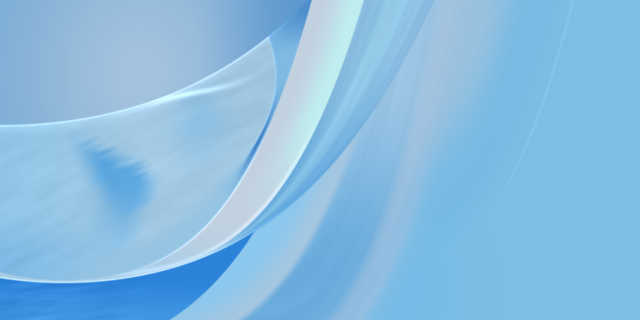
This background is drawn by a WebGL 2 fragment shader. Its source:

```glsl
#version 300 es
precision highp float;
// Overlapping translucent glass ribbons sweeping up to the right over a blue sky.
// Every edge is a quartic bowl y = c + a*x^2 + b*x^4; layers are painted back to
// front with its signed distance, then given gradients, rims and brushed noise.

#define BOWL_X .2      // shared horizontal centre of the bowls
#define GRAIN .03      // strength of brushed streaks
#define RIM .003       // thickness of the bright glass edges
#define SKY vec3(.49, .75, .89)
#define MIST vec3(.61, .76, .87)
#define AZURE vec3(.42, .68, .87)
#define DEEP vec3(.17, .51, .85)
#define PEARL vec3(.76, .82, .88)
#define MINT vec3(.75, .93, .94)

uniform vec2 u_resolution;
out vec4 fragColor;

float hash(vec2 p) {
  return fract(sin(dot(p, vec2(127.1, 311.7))) * 43758.5453);
}

float noise(vec2 p) {
  vec2 i = floor(p), f = fract(p);
  f = f * f * (3. - 2. * f);
  return mix(mix(hash(i), hash(i + vec2(1, 0)), f.x),
             mix(hash(i + vec2(0, 1)), hash(i + vec2(1, 1)), f.x), f.y);
}

// Layered noise, roughly centred on zero
float fbm(vec2 p) {
  float sum = -.47, amp = .5;
  for (int i = 0; i < 4; i++) {
    sum += amp * noise(p);
    p = p * 2.03 + 7.1;
    amp *= .5;
  }
  return sum;
}

// Approximate signed distance to a bowl, positive above it
float bowl(vec2 p, float c, float a, float b) {
  float s = max(p.x * p.x, -a / (2. * b));
  float slope = 2. * p.x * (a + 2. * b * s);
  return (p.y - c - a * s - b * s * s) / sqrt(1. + slope * slope);
}

float ramp(float a, float b, float x) { return smoothstep(a, b, x); }

float cover(float d) {
  float px = 1. / u_resolution.y;
  return ramp(-px, px, d);
}

float glow(float d, float width) { return exp(-d * d / (width * width)); }

float blob(vec2 p, vec2 centre, vec2 size) {
  vec2 q = (p - centre) / size;
  return exp(-dot(q, q));
}

void main() {
  vec2 p = gl_FragCoord.xy / u_resolution.y;
  vec2 b = p - vec2(BOWL_X, 0);
  float halo = bowl(b, 1.038, -1.28, .5);
  float veil = bowl(b, -.01, -.72, .92);
  float fold = bowl(b, -.1, .05, .9);
  float pool = bowl(b, -.095, .8, .7);
  float outer = bowl(b, .115, .38, .21);
  float crease = bowl(b, .13, .2, .9);
  float inner = bowl(b, .125, .56, 1.5);
  float top = bowl(p, .61, .31, .12);

  // Sky with a wide faint halo
  float haze = ramp(.12, .42, halo) * ramp(.15, .85, p.y);
  vec3 inside = mix(vec3(.465, .73, .89), MIST, .85 * haze);
  vec3 col = mix(SKY, inside, ramp(0., .12, halo) * .85 + .15 * cover(halo));
  col = mix(col, vec3(.45, .73, .905), .8 * blob(p, vec2(1.22, .1), vec2(.26, .32)));
  col += .03 * glow(halo, .004) * ramp(.25, .6, p.y);

  // Hanging veil and its wide pale streaks
  float streak = noise(vec2(veil * 40., p.y * 1.2)) - .5;
  vec3 veilCol = mix(AZURE, vec3(.6, .765, .89), ramp(.15, .75, p.y));
  col = mix(col, veilCol + GRAIN * streak, ramp(-.03, .06, veil));
  col = mix(col, vec3(.66, .765, .87), (.75 + .5 * streak) * glow(veil - .01, .05));
  vec3 foldCol = mix(vec3(.65, .78, .88), vec3(.55, .78, .93), ramp(0., .13, fold));
  col = mix(col, foldCol, ramp(-.015, .015, fold));

  // Deep pool at the lower left
  float ripple = fbm(vec2(p.x * 9., p.y * 60. - p.x * 8.));
  vec3 poolCol = mix(vec3(.25, .58, .88), DEEP, ramp(0., .14, p.y));
  poolCol += .12 * ripple * (1. - ramp(.2, .6, p.x));
  col = mix(col, poolCol, cover(pool));

  // Outer blue side of the ribbon
  float across = clamp(outer / max(outer - crease, .001), 0., 1.);
  float brushed = fbm(vec2(across * 9., p.y * 2.));
  vec3 sideCol = mix(vec3(.37, .65, .87), vec3(.54, .74, .88), ramp(.3, .85, p.y));
  sideCol = mix(sideCol, vec3(.6, .81, .91), .55 * glow(across - .6, .25));
  sideCol = mix(vec3(.66, .81, .91), sideCol, ramp(.16, .3, p.y));
  col = mix(col, sideCol + 3.5 * GRAIN * brushed, cover(outer));
  col += .1 * glow(outer - .003, RIM) * (1. - ramp(.2, .5, p.y));

  // Pearl and mint face of the ribbon
  float face = clamp(crease / max(crease - inner, .001), 0., 1.);
  float mint = (1. - ramp(.15, .85, face)) * ramp(.3, .65, p.y);
  vec3 faceCol = mix(PEARL, MINT, mint);
  faceCol = mix(vec3(.66, .8, .9), faceCol, ramp(.12, .32, p.y));
  col = mix(col, faceCol, cover(crease));
  col += .09 * glow(crease - .006, .007) * (1. - ramp(.4, .7, p.y)) * ramp(.2, .5, p.x);

  // Thin gap behind the lens, darkest beside the ribbon
  vec3 gapCol = mix(vec3(.59, .77, .89), vec3(.5, .73, .89), ramp(.35, .6, p.y));
  gapCol = mix(gapCol, vec3(.3, .56, .8), ramp(.82, .98, p.y));
  float sliver = glow(inner - .01, .008) * glow(p.y - .57, .1);
  gapCol = mix(gapCol, vec3(.24, .5, .77), sliver);
  col = mix(col, gapCol, cover(inner));

  // Brushed lens with a blue wedge that narrows downwards
  float lens = .862 - 1.5 * (p.y - .76) * (p.y - .76) - p.x;
  float strokes = fbm(vec2(p.x * 7. + p.y * 5., p.y * 34. - p.x * 17.));
  float cloud = fbm(p * 4.);
  vec2 q = p + vec2(.05 * cloud, .09 * strokes);
  vec3 lensCol = mix(vec3(.58, .78, .91), vec3(.63, .78, .88), ramp(0., .5, p.x));
  lensCol = mix(lensCol, vec3(.46, .71, .9), .6 * blob(p, vec2(0, .18), vec2(.28, .1)));
  float wedge = ramp(-.05, .05, .1 - abs(q.x - .39) - .45 * (.46 - q.y));
  wedge *= ramp(.2, .42, q.y) * (1. - ramp(.47, .56, q.y + .4 * (q.x - .35)));
  lensCol = mix(lensCol, vec3(.29, .62, .87), .85 * wedge);
  lensCol = mix(lensCol, vec3(.46, .71, .89), .5 * blob(q, vec2(.36, .32), vec2(.07, .12)));
  lensCol = mix(lensCol, vec3(.48, .72, .89), .55 * blob(q, vec2(.63, .61), vec2(.08, .1)));
  lensCol += .06 * strokes + .07 * cloud;
  float soft = mix(.06, .004, ramp(.3, .55, p.y));
  col = mix(col, lensCol, cover(inner) * ramp(-soft, soft, lens));
  col += .05 * glow(lens, .004) * cover(inner) * ramp(.4, .6, p.y);
  col += .14 * glow(inner, RIM) * (1. - ramp(.45, .65, p.y)) * ramp(.3, .65, p.x);

  // Hazy backdrop above the bowl
  vec3 backCol = mix(vec3(.47, .67, .83), vec3(.64, .76, .87), blob(p, vec2(.44, .77), vec2(.36, .42)));
  backCol = mix(backCol, vec3(.33, .57, .8), .8 * ramp(.58, 1., p.x));
  col = mix(col, backCol, cover(top));

  // Bright upper rim and the glint beneath it
  float below = 1. - cover(top);
  float rim = .1 * glow(top + .004, RIM) + .06 * below * glow(top, .025);
  col += rim * (1. - ramp(.75, .98, p.x));
  float glint = glow(top + .012 + .06 * ramp(.5, .82, p.x), .008);
  col += .22 * below * glint * blob(p, vec2(.6, .72), vec2(.14, .2));

  fragColor = vec4(clamp(col, 0., 1.), 1);
}
```
